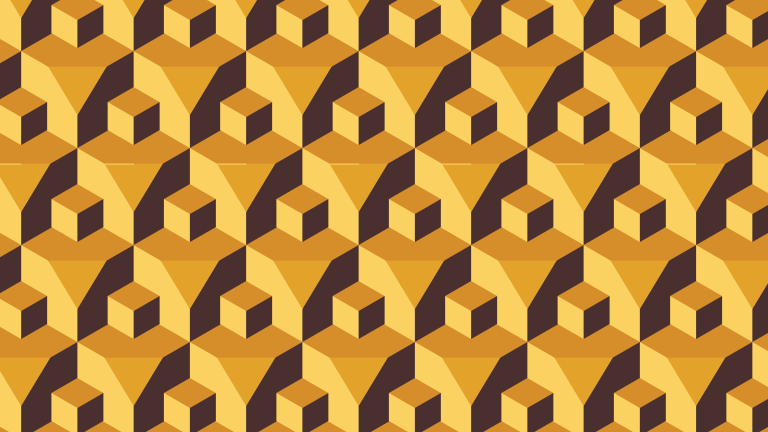
This pattern is drawn by a Shadertoy shader. Its source:

```glsl
#define HALF_TILE 0.1302   // half a tile width, in canvas heights
#define ROW 1.724          // row spacing, in half tiles
#define ORIGIN vec2(1.376, 3.324)
#define SLOPE 0.577        // rise of the slanted edges
#define LIP 0.277          // depth of the flat lower edge of a floor
#define FUNNEL_TIP 1.138
#define CUBE_HALF 0.462
#define CUBE_BASE 0.053
#define CUBE_MID 0.551
#define CUBE_TOP 1.084
#define SEAM_HALF 0.009    // half thickness of the pale seam

const vec3 LIGHT  = vec3(0.984, 0.820, 0.384);
const vec3 DARK   = vec3(0.290, 0.184, 0.184);
const vec3 FLOOR  = vec3(0.839, 0.557, 0.165);
const vec3 FUNNEL = vec3(0.890, 0.635, 0.160);

// Antialiased coverage of a distance that is positive inside
float cover(float dist, float px) {
    return clamp(dist / px + 0.5, 0.0, 1.0);
}

void mainImage(out vec4 fragColor, in vec2 fragCoord) {
    float px = 1.0 / (iResolution.y * HALF_TILE);
    vec2 p = fragCoord * px - ORIGIN;

    // Staggered rows: depth runs down from each row of floor corners
    float row = floor(-p.y / ROW);
    float depth = -p.y - row * ROW;
    float height = ROW - depth;
    float x = mod(p.x + row + 1.0, 2.0) - 1.0;
    float fromAxis = abs(x);
    float fromCube = 1.0 - fromAxis;
    float side = x < 0.0 ? -1.0 : 1.0;
    float slant = inversesqrt(1.0 + SLOPE * SLOPE);

    // Light and dark walls
    vec3 col = mix(LIGHT, DARK, cover(side * min(fromAxis, fromCube), px));

    // Funnel below the floor
    float taper = (1.0 - LIP / SLOPE) / (FUNNEL_TIP - LIP);
    float funnel = ((FUNNEL_TIP - depth) * taper - fromAxis)
                 * inversesqrt(1.0 + taper * taper);
    col = mix(col, FUNNEL, cover(funnel, px));

    // Near half of this floor, far half of the next one
    float nearFloor = min(LIP - depth, (fromCube * SLOPE - depth) * slant);
    float farFloor = (fromAxis * SLOPE - height) * slant;
    col = mix(col, FLOOR, cover(max(nearFloor, farFloor), px));

    // Small cube standing on the next floor
    float rise = fromCube * SLOPE;
    float cube = min(CUBE_HALF - fromCube,
                     min(height - CUBE_BASE - rise, CUBE_TOP - rise - height) * slant);
    vec3 face = mix(LIGHT, DARK, cover(-side * fromCube, px));
    face = mix(face, FLOOR, cover((height - CUBE_MID - rise) * slant, px));
    col = mix(col, face, cover(cube, px));

    // Pale seam on the left half of the funnel tops of one row
    float seam = min(SEAM_HALF - abs(depth - LIP - SEAM_HALF), min(-x, x + 0.52));
    col = mix(col, LIGHT, row == -1.0 ? cover(seam, px) : 0.0);

    fragColor = vec4(col, 1.0);
}
```
